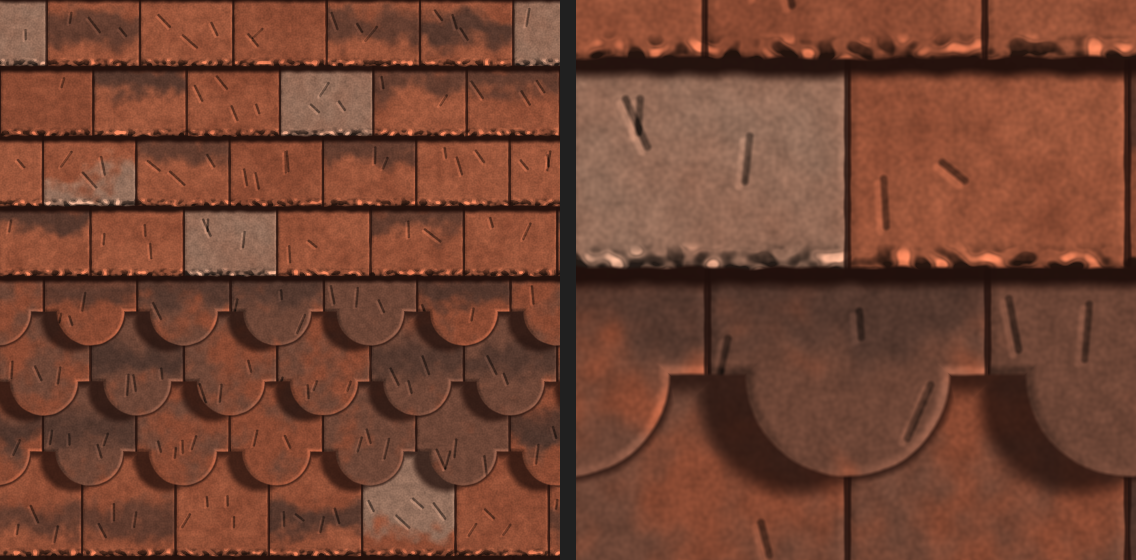
Left: the whole. Right: its middle third, enlarged.
Give the GLSL for this texture, as a WebGL 2 fragment shader.

```glsl
#version 300 es
precision highp float;
// Clay roof tiles: five straight courses and three scalloped ones, lit from the upper right.
uniform vec2 u_resolution;
out vec4 outColor;

// One unit is the height of a course; y runs downwards.
const float COURSES = 8.0, COLUMNS = 6.0, TILE_WIDTH = COURSES / COLUMNS;
const float FLAT_END = 0.94, SHOULDER_END = 0.45, SCALLOP_RADIUS = 0.485;
const vec2 SHADOW_SHIFT = vec2(-0.24, 0.10);
const vec3 ORANGE = vec3(0.61, 0.34, 0.235), RED_CLAY = vec3(0.53, 0.285, 0.195);
const vec3 BROWN = vec3(0.42, 0.27, 0.21), PALE = vec3(0.57, 0.43, 0.355);
const vec3 SOOT = vec3(0.27, 0.19, 0.16), GAP = vec3(0.12, 0.055, 0.04);

// Per course: sideways offset in tiles, the pale column and the sooty column (-1 for none).
const float OFFSETS[8] = float[8](0.5, 0.0, 0.46, -0.03, 0.47, -0.03, 0.46, -0.12);
const float PALE_COLUMN[8] = float[8](5.0, 3.0, 0.0, 2.0, -1.0, -1.0, -1.0, 4.0);
const float SOOTY_COLUMN[8] = float[8](4.0, 1.0, -1.0, 0.0, 4.0, 1.0, 5.0, 3.0);

float hash(vec2 cell) {
  vec3 q = fract(cell.xyx * 0.1031);
  q += dot(q, q.yzx + 33.33);
  return fract((q.x + q.y) * q.z);
}
float cornerSlope(vec2 cell, vec2 delta) {
  float angle = 6.2832 * hash(cell);
  return dot(vec2(cos(angle), sin(angle)), delta);
}
float gradientNoise(vec2 p) {
  vec2 i = floor(p), f = fract(p), s = f * f * (3.0 - 2.0 * f), e = vec2(1, 0);
  return mix(mix(cornerSlope(i, f), cornerSlope(i + e.xy, f - e.xy), s.x),
             mix(cornerSlope(i + e.yx, f - e.yx), cornerSlope(i + e.xx, f - e.xx), s.x), s.y);
}
float fbm(vec2 p) {
  float sum = 0.0, weight = 1.0;
  for (int i = 0; i < 3; i++, weight *= 0.55, p = p * 2.1 + 17.3) sum += weight * gradientNoise(p);
  return sum;
}
// Falls from 1 at near to 0 at far
float fade(float near, float far, float d) { return 1.0 - smoothstep(near, far, d); }

bool isScalloped(float row) { return abs(mod(row, COURSES) - 5.0) < 1.5; }

// Tile position with x centred on the tile and y from the course top; z is the column.
vec3 tileSpace(vec2 p, float row) {
  float x = p.x / TILE_WIDTH - OFFSETS[int(mod(row, COURSES))];
  return vec3((fract(x) - 0.5) * TILE_WIDTH, p.y - row, mod(floor(x), COLUMNS));
}
// Signed distance to the lower edge of a course, negative on the tiles.
float courseDistance(vec2 p, float row) {
  vec2 t = tileSpace(p, row).xy;
  float wobble = gradientNoise(vec2(p.x * 7.0, row * 3.7));
  if (!isScalloped(row)) return t.y - FLAT_END + 0.018 * wobble;
  float scallop = length(t - vec2(0.0, SHOULDER_END)) - SCALLOP_RADIUS;
  return min(scallop, t.y - SHOULDER_END) + 0.008 * wobble;
}
float segmentDistance(vec2 p, vec2 a, vec2 span) {
  vec2 d = p - a;
  return length(d - span * clamp(dot(d, span) / dot(span, span), 0.0, 1.0));
}
// Short scratches pressed into the clay: dark cut, bright lower lip.
float scratches(vec2 t, vec2 id, bool scalloped) {
  float relief = 0.0;
  for (float i = 0.0; i < 4.0; i++) {
    vec2 seed = id * 7.0 + vec2(i * 13.0, i * 5.0 + 3.0);
    if (hash(seed + 51.0) < 0.25) continue;
    vec2 start = vec2((i + hash(seed)) * 0.25 - 0.6, 0.08 + 0.45 * hash(seed + 9.0));
    float turn = hash(seed + 23.0), angle = scalloped ? 1.1 + 0.9 * turn : 0.65 + 1.2 * turn;
    if (hash(seed + 37.0) > 0.8) angle = 3.14 - angle;
    vec2 span = (0.12 + 0.17 * hash(seed + 71.0)) * vec2(cos(angle), sin(angle));
    relief -= 0.42 * fade(0.006, 0.028, segmentDistance(t, start, span));
    relief += 0.2 * fade(0.006, 0.03, segmentDistance(t, start + vec2(-0.028, 0.022), span));
  }
  return relief;
}
// Fired clay with lime bloom and soot stains
vec3 clayColor(vec2 p, vec2 t, vec2 id, bool scalloped) {
  int course = int(id.y);
  float age = hash(id + 4.0), blotch = fbm(p * 2.3 + id * 5.0);
  vec3 clay = scalloped ? mix(BROWN, RED_CLAY, smoothstep(0.25, 0.95, age + 0.7 * blotch))
                        : mix(RED_CLAY, ORANGE, clamp(age + blotch, 0.0, 1.0));
  float bloom = course == 2 ? smoothstep(0.3, 0.75, t.y + 0.3 * t.x + 0.5 * blotch)
              : course == 7 ? fade(0.4, 0.75, t.y + 0.4 * blotch) : 0.9 + 0.2 * blotch;
  if (abs(id.x - PALE_COLUMN[course]) < 0.5) return mix(clay, PALE, clamp(bloom, 0.0, 1.0));
  float sooty = abs(id.x - SOOTY_COLUMN[course]) < 0.5 ? 0.8 : 0.65 * step(0.68, hash(id + 29.0));
  float height = course == 0 || course == 7 ? 0.42 : 0.12;
  return mix(clay, SOOT, sooty * fade(0.05, 0.34, abs(t.y - height + 0.3 * blotch)));
}
vec3 tileColor(vec2 p, float row, float soft) {
  vec3 space = tileSpace(p, row);
  vec2 t = space.xy, id = vec2(space.z, mod(row, COURSES));
  bool scalloped = isScalloped(row);
  float light = 1.0 + 0.13 * fbm(p * 9.0) + 0.12 * gradientNoise(p * 37.0) + scratches(t, id, scalloped);
  float inset = -courseDistance(p, row);
  // Rounded rim or crumbled straight edge
  if (scalloped) {
    vec2 outward = normalize(t - vec2(0.0, SHOULDER_END) + 0.001);
    light += fade(0.015, 0.06, inset) * (0.05 + 0.4 * dot(outward, vec2(0.85, 0.2)));
  } else {
    float chips = gradientNoise(vec2(p.x * 11.0, p.y * 14.0) + row);
    light += fade(0.03, 0.13, inset) * (0.75 * smoothstep(0.12, 0.4, chips) - 0.6 * fade(-0.25, 0.05, chips));
    light -= 0.35 * fade(0.0, 0.04, inset);
  }
  // Vertical joints
  float joint = TILE_WIDTH * 0.5 - abs(t.x) + 0.006 * gradientNoise(p * 8.0);
  light += 0.12 * fade(0.025, 0.06, joint) * sign(t.x);
  vec3 color = clayColor(p, t, id, scalloped) * max(light, 0.25);
  color = mix(color, GAP, 0.8 * fade(0.008, 0.012 + soft, joint));
  // Shadow of the course above
  float shadowEdge = courseDistance(p - SHADOW_SHIFT, row - 1.0);
  float shade = isScalloped(row - 1.0) ? 0.72 * fade(-0.08, 0.05, shadowEdge) : 0.95 * fade(-0.05, 0.03, shadowEdge);
  return mix(color, GAP, max(shade, 0.7 * fade(0.0, 0.05, courseDistance(p, row - 1.0))));
}
void main() {
  vec2 uv = gl_FragCoord.xy / u_resolution, p = COURSES * vec2(uv.x, 1.0 - uv.y);
  float soft = max(COURSES / u_resolution.y, 0.012), row = floor(p.y);
  float below = smoothstep(-soft, soft, courseDistance(p, row));
  outColor = vec4(mix(tileColor(p, row, soft), tileColor(p, row + 1.0, soft), below), 1.0);
}
```
